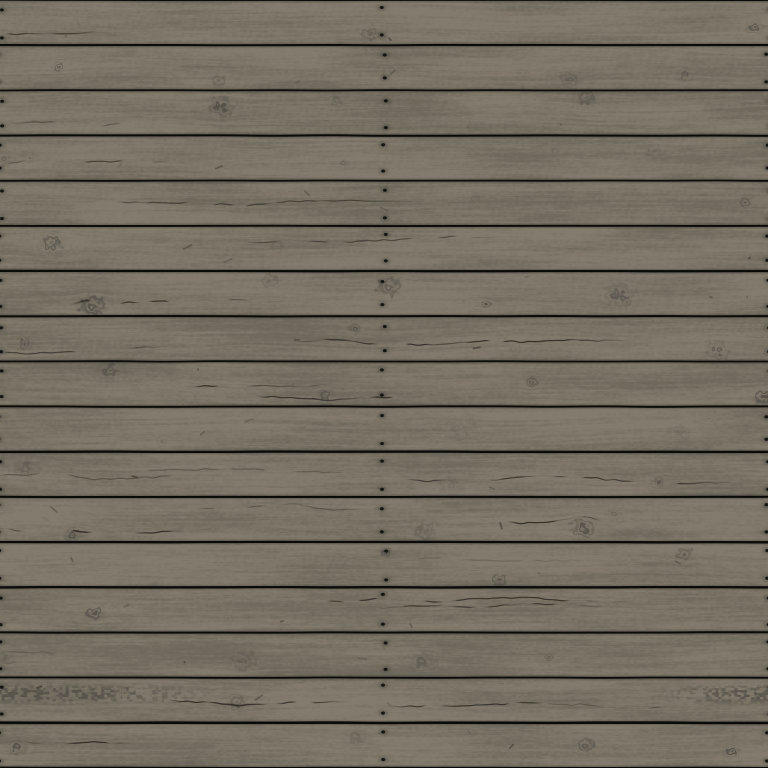
Write a three.js fragment shader that draws this texture.

```glsl
// Weathered grey-brown deck of seventeen horizontal planks with knots, cracks and nail pairs.
varying vec2 vUv;

const float PLANKS = 17.0;
const float KNOTS = 5.0;
const vec3 LIGHT_WOOD = vec3(0.515, 0.485, 0.430);
const vec3 DARK_WOOD = vec3(0.430, 0.408, 0.360);
const vec3 KNOT_GREY = vec3(0.235, 0.230, 0.215);
const vec3 CRACK_BROWN = vec3(0.150, 0.135, 0.115);
const vec3 GAP_BLACK = vec3(0.040, 0.040, 0.033);

float hash(vec2 p) {
  return fract(sin(dot(p, vec2(12.9898, 78.233))) * 43758.5);
}

float noise(vec2 p) {
  vec2 i = floor(p);
  vec2 f = fract(p);
  f = f * f * (3.0 - 2.0 * f);
  return mix(mix(hash(i), hash(i + vec2(1.0, 0.0)), f.x),
             mix(hash(i + vec2(0.0, 1.0)), hash(i + vec2(1.0, 1.0)), f.x), f.y);
}

float band(float dist, float halfWidth, float soft) {
  return 1.0 - smoothstep(halfWidth - soft, halfWidth + soft, abs(dist));
}

// Grain streaks, mottling and fine speckle, from 0 to 1
float woodTone(vec2 p, float seed) {
  vec2 s = p + vec2(seed * 3.7, 0.0);
  float streak = noise(s * vec2(9.0, 330.0));
  float fiber = noise(s * vec2(45.0, 720.0));
  float mottle = noise(s * vec2(9.0, 45.0));
  float speckle = noise(s * vec2(260.0, 420.0));
  return 0.26 * streak + 0.20 * fiber + 0.34 * mottle + 0.20 * speckle;
}

// Ragged oval with faint rings
float knot(vec2 d, float radius, float seed) {
  float ragged = noise(d * 230.0 + seed * 19.0) - 0.5;
  float dist = length(d * vec2(0.85, 1.1)) / radius + 0.65 * ragged;
  float rings = 0.55 + 0.45 * sin(dist * 11.0 + seed * 6.0);
  return (1.0 - smoothstep(0.25, 1.15, dist)) * rings;
}

// Broken, wandering split along the grain
float crack(vec2 p, float start, float span, float level, float seed) {
  float t = (p.x - start) / span;
  float wander = (noise(vec2(p.x * 16.0, seed)) - 0.5) * 0.009
               + (noise(vec2(p.x * 90.0, seed + 4.0)) - 0.5) * 0.002;
  float taper = smoothstep(0.0, 0.1, t) * (1.0 - smoothstep(0.75, 1.0, t));
  float broken = smoothstep(0.25, 0.65, noise(vec2(p.x * 48.0, seed + 9.0)));
  return band(p.y - level - wander, 0.0008, 0.0008) * taper * broken;
}

// Short slanted scratch
float fleck(vec2 d, float angle, float len) {
  vec2 along = vec2(cos(angle), sin(angle));
  float t = clamp(dot(d, along), -len, len);
  return band(length(d - along * t), 0.0012, 0.0010);
}

// Pair of nail heads where planks cross each joist
float nails(vec2 p, float row) {
  float joist = floor(p.x * 2.0 + 0.5);
  vec2 seed = vec2(mod(joist, 2.0) + 7.0, row);
  float x = joist * 0.5 + (hash(seed) - 0.5) * 0.006;
  float y = 0.017 + (hash(seed + 3.0) - 0.5) * 0.005;
  vec2 d = vec2(p.x - x, abs(p.y + (hash(seed + 5.0) - 0.5) * 0.004) - y);
  float stain = exp(-dot(d * vec2(0.6, 1.2), d) / 0.00002) * 0.3;
  return max(band(length(d * vec2(0.8, 1.0)), 0.0022, 0.0010), stain);
}

void main() {
  // Plank coordinates, with y measured from the plank centre
  float row = floor(vUv.y * PLANKS);
  vec2 p = vec2(vUv.x, (fract(vUv.y * PLANKS) - 0.5) / PLANKS);
  vec2 grain = vec2(p.x, p.y + (noise(vec2(p.x * 6.0, row)) - 0.5) * 0.006);

  // Knots push the surrounding grain apart
  float knots = 0.0;
  for (float i = 0.0; i < KNOTS; i++) {
    vec2 seed = vec2(i + 1.0, row + 2.0);
    vec2 centre = vec2((i + hash(seed)) / KNOTS, (hash(seed + 11.0) - 0.5) * 0.040);
    float radius = mix(0.006, 0.019, hash(seed + 23.0));
    float strength = smoothstep(0.1, 1.0, hash(seed + 37.0));
    vec2 d = p - centre;
    grain.y -= d.y * 0.7 * strength * exp(-dot(d * vec2(0.6, 1.0), d) / (radius * radius));
    knots = max(knots, knot(d, radius, hash(seed + 41.0)) * strength);
  }

  // Cracks and scratches
  float splits = 0.0;
  for (float i = 0.0; i < 3.0; i++) {
    vec2 seed = vec2(i + 61.0, row);
    float level = (hash(seed + 5.0) - 0.5) * 0.034;
    float span = mix(0.10, 0.48, hash(seed + 9.0));
    float strength = smoothstep(0.3, 1.0, hash(seed + 13.0));
    splits = max(splits, crack(grain, hash(seed) - 0.1, span, level, row * 5.0 + i) * strength);
    vec2 spot = vec2(hash(seed + 17.0), (hash(seed + 19.0) - 0.5) * 0.046);
    float angle = (hash(seed + 27.0) - 0.5) * 2.6;
    splits = max(splits, fleck(p - spot, angle, 0.006 * hash(seed + 29.0)) * 0.65 * hash(seed + 31.0));
  }

  // Rough grey wear near both ends of one low plank
  float ends = 1.0 - smoothstep(0.10, 0.34, min(p.x, (1.0 - p.x) * 2.0));
  float wear = band(row - 1.0, 0.5, 0.1) * ends * band(p.y - 0.008, 0.010, 0.007);
  wear *= smoothstep(0.35, 0.75, noise(vUv * vec2(240.0, 330.0)));

  float tone = woodTone(grain, row) + (hash(vec2(row, 91.0)) - 0.5) * 0.14;
  vec3 color = mix(DARK_WOOD, LIGHT_WOOD, smoothstep(0.12, 0.78, tone));
  color = mix(color, KNOT_GREY, clamp(knots * 0.62 + wear * 0.5, 0.0, 0.8));
  color = mix(color, CRACK_BROWN, splits * 0.85);
  color = mix(color, GAP_BLACK, nails(p, row) * 0.9);

  // Dark gaps between planks with a soft shaded edge
  float gapIndex = floor(vUv.y * PLANKS + 0.5);
  float gapDist = vUv.y - gapIndex / PLANKS + (noise(vec2(p.x * 14.0, gapIndex)) - 0.5) * 0.0006;
  float gapWidth = mix(0.0011, 0.0017, hash(vec2(gapIndex, 53.0)));
  color *= 1.0 - 0.22 * band(gapDist, 0.0030, 0.0020);
  color = mix(color, GAP_BLACK, band(gapDist, gapWidth, 0.0007));
  gl_FragColor = vec4(color, 1.0);
}
```
